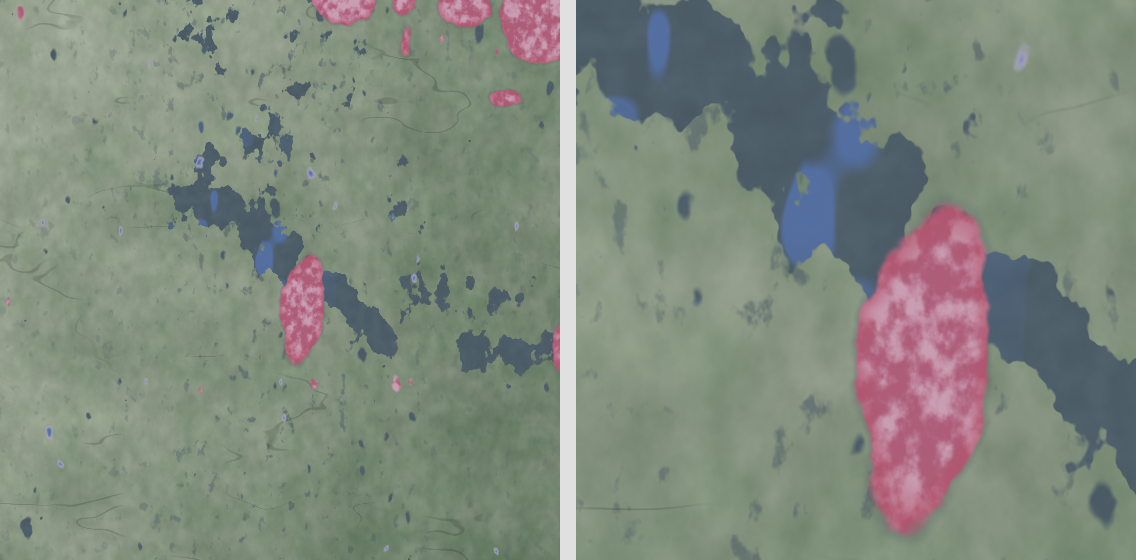
Left: the whole. Right: its middle third, enlarged.
This texture is drawn by a three.js fragment shader. Its source:

```glsl
// Weathered wall: mottled grey-green paint, flaked away in ragged bands to a
// slate undercoat with blue traces, and chipped down to grainy pink plaster.
// Noise thresholded by soft stroke fields makes flakes; warped ellipses make chips.
varying vec2 vUv;

const vec3 GREEN_SHADE = vec3(0.445, 0.515, 0.430);
const vec3 GREEN_LIGHT = vec3(0.560, 0.612, 0.535);
const vec3 SLATE = vec3(0.300, 0.362, 0.405);
const vec3 BLUE = vec3(0.330, 0.440, 0.650);
const vec3 LILAC = vec3(0.660, 0.640, 0.750);
const vec3 PINK_DEEP = vec3(0.680, 0.365, 0.470);
const vec3 PINK_PALE = vec3(0.790, 0.620, 0.700);
const float EDGE = 0.0018;

float hash(vec2 p) {
  vec3 q = fract(vec3(p.xyx) * 0.1031);
  q += dot(q, q.yzx + 33.33);
  return fract((q.x + q.y) * q.z);
}

float noise(vec2 p) {
  vec2 i = floor(p), f = fract(p);
  f = f * f * (3.0 - 2.0 * f);
  float low = mix(hash(i), hash(i + vec2(1.0, 0.0)), f.x);
  float high = mix(hash(i + vec2(0.0, 1.0)), hash(i + 1.0), f.x);
  return mix(low, high, f.y);
}

float fbm(vec2 p) {
  float sum = 0.0, amp = 0.533;
  for (int i = 0; i < 4; i++) {
    sum += amp * noise(p);
    p = mat2(0.8, 0.6, -0.6, 0.8) * p * 2.03 + 17.3;
    amp *= 0.5;
  }
  return sum;
}

// Soft stroke from a to b, 1 on its axis and fading over the given width.
float stroke(vec2 p, vec2 a, vec2 b, float width) {
  vec2 pa = p - a, ba = b - a;
  float d = length(pa - ba * clamp(dot(pa, ba) / dot(ba, ba), 0.0, 1.0)) / width;
  return exp(-d * d);
}

// Approximate signed distance to an ellipse.
float ellipse(vec2 p, vec2 centre, vec2 radius) {
  return (length((p - centre) / radius) - 1.0) * min(radius.x, radius.y);
}

float fill(float d) {
  return 1.0 - smoothstep(-EDGE, EDGE, d);
}

// Green paint: broad light falloff, clouds, grain, small pits and faint cracks.
vec3 paint(vec2 p) {
  float clouds = fbm(p * 8.0) - 0.5;
  float grain = fbm(p * vec2(62.0, 48.0)) - 0.5;
  float tone = 0.5 + 1.0 * (0.5 - p.x) + 0.6 * (p.y - 0.5) + 1.3 * clouds + 1.0 * grain;
  vec3 col = mix(GREEN_SHADE, GREEN_LIGHT, tone);
  col += vec3(0.02, 0.0, 0.015) * (noise(p * 24.0 + 5.0) - 0.5);
  float worn = 0.35 + 0.65 * stroke(p, vec2(0.50, 0.0), vec2(0.50, 1.0), 0.22);
  float pits = smoothstep(0.66, 0.82, fbm(p * vec2(75.0, 52.0) + 40.0));
  col = mix(col, SLATE, 0.6 * worn * pits);
  float crack = abs(fbm(p * vec2(3.0, 7.0) + 9.0) - 0.5);
  float broken = smoothstep(0.55, 0.75, noise(p * 11.0 + 3.0));
  return col * (1.0 - 0.14 * broken * (1.0 - smoothstep(0.002, 0.008, crack)));
}

// How strongly the paint has flaked: two solid bands and looser clusters.
float wear(vec2 p) {
  float band = stroke(p, vec2(0.36, 0.645), vec2(0.44, 0.615), 0.040);
  band = max(band, stroke(p, vec2(0.44, 0.615), vec2(0.53, 0.515), 0.042));
  band = max(band, stroke(p, vec2(0.55, 0.52), vec2(0.68, 0.40), 0.036));
  band = max(band, 0.92 * stroke(p, vec2(0.84, 0.375), vec2(1.02, 0.375), 0.036));
  float loose = 0.40 * stroke(p, vec2(0.36, 1.0), vec2(0.38, 0.90), 0.070);
  loose = max(loose, 0.36 * stroke(p, vec2(0.57, 0.95), vec2(0.47, 0.70), 0.090));
  loose = max(loose, 0.48 * stroke(p, vec2(0.30, 0.63), vec2(0.43, 0.74), 0.055));
  loose = max(loose, 0.50 * stroke(p, vec2(0.72, 0.69), vec2(0.73, 0.62), 0.040));
  loose = max(loose, 0.42 * stroke(p, vec2(0.74, 0.48), vec2(0.98, 0.47), 0.050));
  return max(band, loose);
}

// Landmark plaster chips, joined into one distance.
float plaster(vec2 p) {
  vec2 leaf = p - vec2(0.541, 0.447);
  leaf.x -= 0.12 * leaf.y;
  float d = ellipse(leaf, vec2(0.0), vec2(0.038, 0.096));
  d = min(d, ellipse(p, vec2(0.965, 0.965), vec2(0.070, 0.078)));
  d = min(d, ellipse(p, vec2(0.830, 0.995), vec2(0.046, 0.046)));
  d = min(d, ellipse(p, vec2(0.615, 1.005), vec2(0.056, 0.048)));
  d = min(d, ellipse(p, vec2(0.720, 1.000), vec2(0.022, 0.026)));
  d = min(d, ellipse(p, vec2(0.902, 0.826), vec2(0.026, 0.016)));
  d = min(d, ellipse(p, vec2(0.726, 0.926), vec2(0.008, 0.028)));
  return min(d, ellipse(p, vec2(1.0, 0.375), vec2(0.013, 0.042)));
}

void main() {
  vec2 p = vUv;
  vec2 ragged = p + 0.020 * (vec2(fbm(p * 32.0), fbm(p * 32.0 + 71.0)) - 0.5);
  vec3 undercoat = SLATE * (0.94 + 0.14 * fbm(p * 70.0));
  float blueTrace = smoothstep(0.62, 0.70, noise(p * vec2(34.0, 17.0) + 2.0));
  blueTrace *= stroke(p, vec2(0.36, 0.68), vec2(0.48, 0.56), 0.10)
             + stroke(p, vec2(0.72, 0.68), vec2(0.72, 0.62), 0.04);
  undercoat = mix(undercoat, BLUE, clamp(blueTrace, 0.0, 0.9));

  // Flaked paint
  float flake = fbm(p * vec2(43.0, 32.0) + 13.0) - mix(0.87, 0.24, wear(p));
  vec3 col = mix(paint(p), undercoat, smoothstep(-0.025, 0.025, flake));

  // Scattered upright chips, several sizes of grid
  float grain = smoothstep(0.30, 0.72, fbm(p * vec2(105.0, 85.0)));
  vec3 pink = mix(PINK_DEEP, PINK_PALE, grain);
  for (int i = 0; i < 3; i++) {
    float layer = float(i), cells = 9.0 + 6.0 * layer;
    vec2 id = floor(ragged * cells) + 53.0 * layer;
    vec2 centre = 0.3 + 0.4 * vec2(hash(id + 3.1), hash(id + 8.7));
    vec2 radius = vec2(0.07, 0.14) * mix(0.6, 1.3, hash(id + 5.3));
    float d = ellipse(fract(ragged * cells), centre, radius) / cells;
    float kind = hash(id + 21.9);
    vec3 bluish = mix(BLUE, LILAC, smoothstep(-0.005, 0.0, d));
    vec3 chip = kind < 0.6 ? undercoat : (kind < 0.82 ? bluish : pink);
    col = mix(col, chip, fill(d) * step(hash(id), 0.10));
  }

  // Plaster, redder along its broken rim
  float d = plaster(ragged);
  pink = mix(pink, PINK_DEEP * vec3(1.03, 0.86, 0.88), 0.6 * smoothstep(-0.012, 0.0, d));
  col = mix(col, SLATE, 0.25 * (1.0 - smoothstep(0.0, 0.005, d)));
  gl_FragColor = vec4(mix(col, pink, fill(d)), 1.0);
}
```
